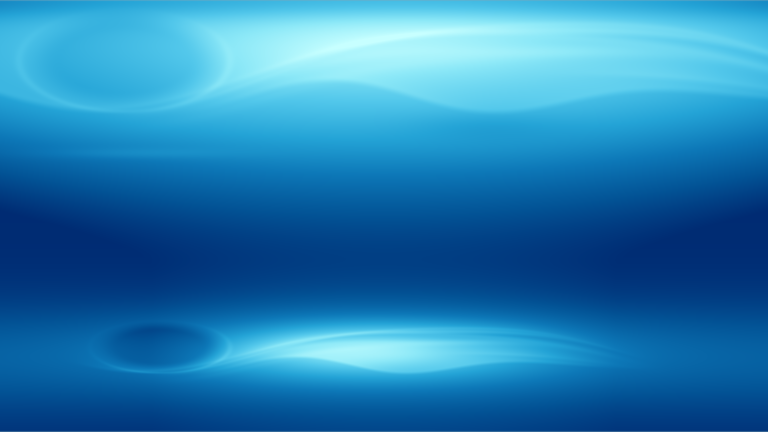
Reproduce this background procedurally as a WebGL 1 fragment shader.

```glsl
precision highp float;
// Deep blue water: a bright cyan sky of light above and a pool of light below.
// A scalar light level is built from soft glows and folded veils, the same
// veils being reused smaller in the pool, then mapped through a colour ramp.

uniform vec2 u_resolution;

#define AMBIENT 0.4
#define SKY_LIGHT 4.3
#define SIDE_SHADE 1.1
#define SKY_VEILS 0.75
#define POOL_VEILS 1.15
#define POOL_CENTER vec2(0.48, 0.812)
#define POOL_OFFSET vec2(0.1, 0.7315)
#define POOL_SCALE vec2(1.5, 1.96)
#define RING_CENTER vec2(0.162, 0.14)
#define RING_RADII vec2(0.137, 0.118)

float bell(float t) { return exp(-t * t); }

float glow(vec2 p, vec2 center, vec2 radii) {
  vec2 q = (p - center) / radii;
  return exp(-dot(q, q));
}

// Crisp lower edge at s = 0, fading slowly upward.
float fold(float s, float fade) {
  return (1.0 - smoothstep(-0.006, 0.014, s)) * exp(min(s, 0.0) / fade);
}

// Long swell: a trough on the left, a crest on the right.
float swell(float x) {
  float a = 5.46 * (x - 0.13);
  return 0.142 + 0.09 * cos(a) + 0.02 * cos(2.0 * a);
}

// Shorter ripple that calms toward the right.
float ripple(float x) {
  float height = mix(0.04, 0.012, smoothstep(0.5, 1.0, x));
  return 0.222 - height * cos(14.0 * (x - 0.43));
}

float veils(vec2 p) {
  float light = 0.0;

  // Shaded oval with a thin bright rim
  float r = length((p - RING_CENTER) / RING_RADII);
  light -= 0.85 * (1.0 - smoothstep(0.6, 1.04, r));
  light += 0.3 * bell((r - 1.0) / 0.045) * smoothstep(-0.1, 0.1, p.y - 0.1);

  // Main folds
  light += 0.6 * fold(p.y - swell(p.x), 0.045);
  light += 0.6 * fold(p.y - ripple(p.x), 0.05) * smoothstep(0.18, 0.4, p.x);
  float rightEdge = 0.17 + 0.6 * (p.x - 0.76) * (p.x - 0.76);
  light += 0.4 * fold(p.y - rightEdge, 0.025) * smoothstep(0.68, 0.9, p.x);

  // Fine filaments following the swell
  for (int i = 0; i < 4; i++) {
    float k = float(i);
    float path = swell(p.x) + 0.016 * k + 0.018 * sin(6.0 * p.x + 1.7 * k);
    light += 0.17 * bell((p.y - path) / (0.007 + 0.003 * k))
           * smoothstep(0.1, 0.35, p.x);
  }
  return light;
}

float skyLight(vec2 p) {
  float side = 2.0 * p.x - 1.0;
  float light = AMBIENT + SKY_LIGHT * (1.0 - smoothstep(0.1, 0.62, p.y));
  light += 0.8 * glow(p, vec2(0.51, 0.1), vec2(0.24, 0.075));
  light -= 1.2 * bell(p.y / 0.045);
  light -= SIDE_SHADE * side * side;
  light += 0.3 * glow(p, vec2(0.17, 0.355), vec2(0.13, 0.012));
  light -= 0.35 * glow(p, vec2(0.63, 0.29), vec2(0.1, 0.035));
  return max(light + SKY_VEILS * veils(p), 0.0);
}

float poolLight(vec2 p) {
  float light = 1.3 * bell((p.y - 0.83) / 0.13);
  light += 2.3 * glow(p, POOL_CENTER, vec2(0.28, 0.085));
  light += 1.3 * glow(p, POOL_CENTER, vec2(0.13, 0.04));
  float span = smoothstep(0.08, 0.2, p.x) * (1.0 - smoothstep(0.6, 0.88, p.x));
  float depth = smoothstep(0.68, 0.75, p.y);
  return light + POOL_VEILS * span * depth * veils((p - POOL_OFFSET) * POOL_SCALE);
}

// One colour per unit of light, from navy to pale cyan.
vec3 waterColor(float light) {
  vec3 c = vec3(0.0, 0.17, 0.45);
  c = mix(c, vec3(0.01, 0.33, 0.59), clamp(light, 0.0, 1.0));
  c = mix(c, vec3(0.05, 0.47, 0.72), clamp(light - 1.0, 0.0, 1.0));
  c = mix(c, vec3(0.14, 0.64, 0.84), clamp(light - 2.0, 0.0, 1.0));
  c = mix(c, vec3(0.32, 0.78, 0.92), clamp(light - 3.0, 0.0, 1.0));
  c = mix(c, vec3(0.55, 0.91, 0.97), clamp(light - 4.0, 0.0, 1.0));
  return mix(c, vec3(0.78, 1.0, 1.0), clamp(light - 5.0, 0.0, 1.0));
}

void main() {
  // x runs right, y runs down from the top edge
  vec2 p = gl_FragCoord.xy / u_resolution;
  p.y = 1.0 - p.y;

  vec3 color = waterColor(skyLight(p) + poolLight(p));

  // Faint pale hairlines along the top and bottom edges
  float edge = min(p.y, 1.0 - p.y);
  color = mix(color, vec3(0.5, 0.65, 0.72), 0.4 * (1.0 - smoothstep(0.001, 0.004, edge)));
  gl_FragColor = vec4(color, 1.0);
}
```
